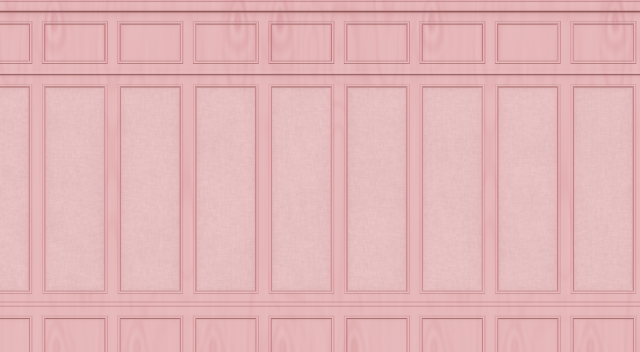
This pattern is drawn by a WebGL 2 fragment shader. Its source:

```glsl
#version 300 es
precision highp float;

uniform vec2 u_resolution;
out vec4 fragColor;

float hash(vec2 p) {
    return fract(sin(dot(p, vec2(127.1, 311.7))) * 43758.5453);
}

// Value noise that repeats along x after "wrap" cells
float noise(vec2 p, float wrap) {
    vec2 i = floor(p), f = fract(p);
    f = f * f * (3.0 - 2.0 * f);
    float x0 = mod(i.x, wrap), x1 = mod(i.x + 1.0, wrap);
    return mix(mix(hash(vec2(x0, i.y)), hash(vec2(x1, i.y)), f.x),
               mix(hash(vec2(x0, i.y + 1.0)), hash(vec2(x1, i.y + 1.0)), f.x), f.y);
}

// Pixel coverage of a line of half width w
float stroke(float d, float w) {
    float s = u_resolution.y;
    return clamp((w + d) * s + 0.5, 0.0, 1.0) + clamp((w - d) * s + 0.5, 0.0, 1.0) - 1.0;
}

// Nested rings of a knot, stretched along the grain
float flame(vec2 d, vec2 size) {
    d /= size;
    d.x += 0.25 * sin(d.y * 3.0) * d.x;
    float r = length(d);
    return exp(-r * r * 1.6) * (0.45 + 0.55 * sin(r * 13.0));
}

float woodGrain(float u, float y) {
    float n = noise(vec2(u * 3.0, y * 3.5), 15.0);
    float patches = noise(vec2(u * 2.0, y * 2.0 + 9.0), 10.0);
    float g = pow(0.5 + 0.5 * sin(n * 26.0), 3.0) * patches * 0.45;
    g += 0.3 * (noise(vec2(u * 24.0, y * 5.0), 120.0) - 0.5);

    float topKnots[3] = float[3](0.23, 2.66, 3.22);
    for (int i = 0; i < 3; i++) {
        float dx = mod(u - topKnots[i] + 2.5, 5.0) - 2.5;
        g += 0.8 * flame(vec2(dx, y - 0.94), vec2(0.2, 0.13));
    }
    for (int i = 0; i < 5; i++) {
        float k = float(i);
        float c = k + 0.2 + 0.16 * hash(vec2(k, 4.0));
        float dx = mod(u - c + 2.5, 5.0) - 2.5;
        g += 0.55 * flame(vec2(dx, y - 0.015), vec2(0.22, 0.11));
    }
    return g;
}

// Moulding: an inner and an outer frame, shaded by side
void moulding(inout vec3 col, vec2 p, vec2 halfSize, float outer, float seed) {
    vec2 q = abs(p) - halfSize;
    float d = max(q.x, q.y);
    bool level = q.y > q.x;
    float wear = hash(vec2(seed, sign(p.x) + 2.0));
    float inShade = level ? (p.y > 0.0 ? 0.95 : 0.4) : 0.5 + 0.4 * wear;
    float outShade = level ? (p.y > 0.0 ? 0.4 : 0.95) : (p.x > 0.0 ? 0.75 : 0.5);
    vec3 red = level ? vec3(0.66, 0.42, 0.42) : vec3(0.74, 0.43, 0.45);

    col = mix(col, vec3(0.93, 0.77, 0.78), 0.35 * stroke(d - 0.0035, 0.002));
    col = mix(col, red, 0.22 * exp(-abs(d) * 300.0) * inShade);
    col = mix(col, red, inShade * stroke(d, 0.0014));
    col = mix(col, red, outer * outShade * stroke(d - 0.007, 0.0013));
}

void main() {
    vec2 p = gl_FragCoord.xy / u_resolution.y;
    float u = p.x / 0.2145 - 0.489;
    float id = mod(floor(u), 5.0);
    float x = (fract(u) - 0.5) * 0.2145 + 0.002 * (hash(vec2(id, 7.0)) - 0.5);

    // Painted wood
    float grain = woodGrain(u, p.y);
    vec3 col = vec3(0.905, 0.72, 0.73) - vec3(0.035, 0.075, 0.075) * grain;

    // Linen inside the tall panels
    vec2 tall = vec2(x, p.y - 0.463);
    vec2 tallSize = vec2(0.085, 0.29);
    vec2 edge = abs(tall) - tallSize;
    float threads = noise(p * vec2(90.0, 300.0), 1000.0) + noise(p * vec2(300.0, 90.0), 1000.0) - 1.0;
    float mottle = noise(p * 14.0, 1000.0) - 0.5;
    vec3 linen = vec3(0.902, 0.75, 0.758) + 0.022 * threads + 0.012 * mottle;
    linen -= vec3(0.01, 0.025, 0.025) * exp(max(edge.x, edge.y) * 70.0);
    col = mix(col, linen, clamp(0.5 - max(edge.x, edge.y) * u_resolution.y, 0.0, 1.0));

    // Three rows of panels
    moulding(col, tall, tallSize, 0.45, id);
    moulding(col, vec2(x, p.y - 0.879), vec2(0.0855, 0.0525), 0.8, id + 11.0);
    moulding(col, vec2(x, p.y - 0.0425), vec2(0.0855, 0.0525), 0.6, id + 23.0);

    // Rails with soft shade below
    vec3 railDark = vec3(0.56, 0.34, 0.34);
    vec3 railSoft = vec3(0.77, 0.53, 0.54);
    col = mix(col, railSoft, 0.35 * exp(-abs(p.y - 0.963) * 130.0));
    col = mix(col, railSoft, 0.3 * exp(-abs(p.y - 0.786) * 170.0));
    col = mix(col, railDark, 0.95 * stroke(p.y - 0.967, 0.0024));
    col = mix(col, railDark, 0.8 * stroke(p.y - 0.788, 0.0018));
    col = mix(col, railSoft, 0.8 * stroke(p.y - 0.996, 0.0018));
    col = mix(col, railSoft, 0.6 * stroke(p.y - 0.142, 0.0016));
    col = mix(col, railSoft, 0.7 * stroke(p.y - 0.130, 0.0016));
    col = mix(col, vec3(0.93, 0.78, 0.79), 0.4 * stroke(p.y - 0.795, 0.002));

    fragColor = vec4(col, 1.0);
}
```
